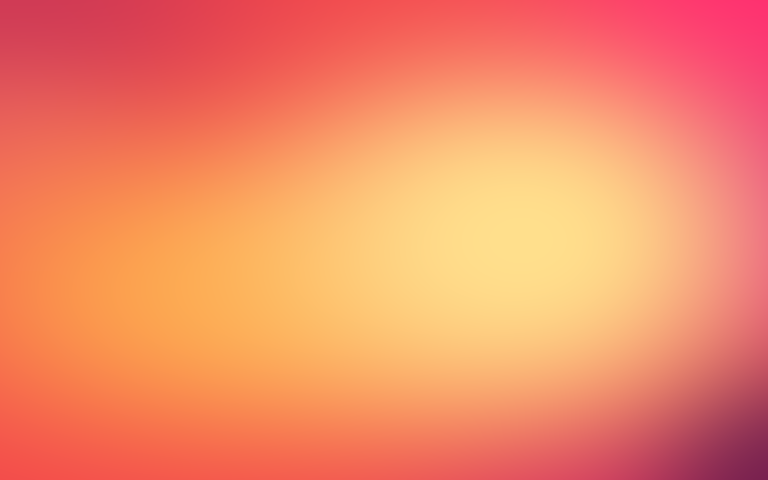
This background is drawn by a Shadertoy shader. Its source:

```glsl
// A warm blurred backdrop: soft elliptical glows painted over a red ground.
// Cool tints fill the corners first, then an orange and a yellow glow
// are laid on top. All positions and radii are fractions of the canvas.

const float FALLOFF = 2.5;   // above 2.0 gives a flatter core and a firmer rim

const vec3 RED     = vec3(0.95, 0.265, 0.295);
const vec3 CRIMSON = vec3(0.81, 0.22, 0.33);
const vec3 ROSE    = vec3(0.95, 0.50, 0.42);
const vec3 PINK    = vec3(1.00, 0.17, 0.43);
const vec3 MAGENTA = vec3(0.88, 0.16, 0.52);
const vec3 BERRY   = vec3(0.82, 0.17, 0.37);
const vec3 PLUM    = vec3(0.45, 0.10, 0.30);
const vec3 ORANGE  = vec3(0.99, 0.65, 0.30);
const vec3 YELLOW  = vec3(1.00, 0.875, 0.55);

// Each shape holds the centre in xy and the radii in zw.
const vec4 CRIMSON_SHAPE = vec4(0.00, 1.00, 0.30, 0.32);
const vec4 ROSE_SHAPE    = vec4(0.00, 0.68, 0.20, 0.22);
const vec4 PINK_SHAPE    = vec4(1.00, 1.00, 0.30, 0.40);
const vec4 MAGENTA_SHAPE = vec4(1.05, 0.52, 0.25, 0.30);
const vec4 BERRY_SHAPE   = vec4(0.85, -0.05, 0.30, 0.25);
const vec4 PLUM_SHAPE    = vec4(1.02, -0.02, 0.18, 0.28);
const vec4 ORANGE_SHAPE  = vec4(0.32, 0.39, 0.42, 0.33);
const vec4 YELLOW_SHAPE  = vec4(0.68, 0.50, 0.33, 0.38);

// Blends a soft elliptical glow over the base colour.
vec3 paintGlow(vec3 base, vec3 tint, vec4 shape, float strength, vec2 uv) {
    float radius = length((uv - shape.xy) / shape.zw);
    return mix(base, tint, strength * exp(-pow(radius, FALLOFF)));
}

void mainImage(out vec4 fragColor, in vec2 fragCoord) {
    vec2 uv = fragCoord / iResolution.xy;
    vec3 colour = RED;

    // Left side
    colour = paintGlow(colour, CRIMSON, CRIMSON_SHAPE, 1.0, uv);
    colour = paintGlow(colour, ROSE, ROSE_SHAPE, 0.4, uv);

    // Right side, from top to bottom
    colour = paintGlow(colour, PINK, PINK_SHAPE, 1.0, uv);
    colour = paintGlow(colour, MAGENTA, MAGENTA_SHAPE, 0.85, uv);
    colour = paintGlow(colour, BERRY, BERRY_SHAPE, 0.9, uv);
    colour = paintGlow(colour, PLUM, PLUM_SHAPE, 1.0, uv);

    // Warm light
    colour = paintGlow(colour, ORANGE, ORANGE_SHAPE, 1.0, uv);
    colour = paintGlow(colour, YELLOW, YELLOW_SHAPE, 1.0, uv);

    fragColor = vec4(colour, 1.0);
}
```
